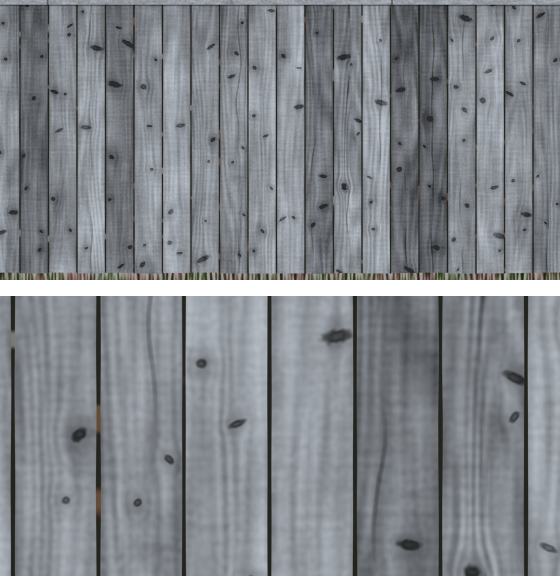
Top, the full canvas; bottom, a detail of the centre.
Write a Shadertoy shader that draws this texture.

```glsl
#define BOARD_PITCH 0.1018
#define FIRST_OFFSET 0.30
#define GAP_HALF 0.0024
#define RAIL_EDGE 0.983
#define FOOT_EDGE 0.024
#define KNOT_SLOTS 9
#define KNOT_CHANCE 0.62
#define FIBRE_DEPTH 0.10
#define RING_DEPTH 0.035
#define STAIN_DEPTH 0.17
#define SAW_DEPTH 0.05

const vec3 GAP_COLOR = vec3(0.14, 0.14, 0.12);
const vec3 WOOD_TINT = vec3(0.965, 1.0, 1.045);

// Weathering of each board, from left to right
const float BOARD_TONE[20] = float[20](
    0.56, 0.43, 0.56, 0.61, 0.46, 0.58, 0.61, 0.56, 0.54, 0.62,
    0.62, 0.45, 0.56, 0.63, 0.43, 0.40, 0.55, 0.62, 0.57, 0.52);

vec2 hash2(vec2 p) {
    p = vec2(dot(p, vec2(127.1, 311.7)), dot(p, vec2(269.5, 183.3)));
    return fract(sin(p) * 43758.5);
}

float cornerSlope(vec2 cell, vec2 offset) {
    return dot(hash2(cell) * 2.0 - 1.0, offset);
}

float gradientNoise(vec2 p) {
    vec2 i = floor(p), f = fract(p);
    vec2 u = f * f * f * (f * (f * 6.0 - 15.0) + 10.0);
    vec2 e = vec2(1.0, 0.0);
    float low = mix(cornerSlope(i, f), cornerSlope(i + e, f - e), u.x);
    float high = mix(cornerSlope(i + e.yx, f - e.yx), cornerSlope(i + 1.0, f - 1.0), u.x);
    return mix(low, high, u.y);
}

// Darkening by knots; also bends the fibres around them
float knots(vec2 q, float id, inout float bend) {
    float shade = 0.0;
    for (int k = 0; k < KNOT_SLOTS; k++) {
        vec2 seed = vec2(id, float(k) + 3.0);
        vec2 place = hash2(seed), kind = hash2(seed + 31.7), form = hash2(seed + 77.3);
        if (kind.x > KNOT_CHANCE) continue;
        vec2 center = vec2((place.x - 0.5) * 0.75 * BOARD_PITCH,
                           (float(k) + place.y) / float(KNOT_SLOTS));
        vec2 d = q - center;
        float size = mix(0.005, 0.012, kind.y * kind.y);
        float stretch = form.x > 0.6 ? 2.3 : 1.1;
        bend -= 0.7 * d.x * exp(-dot(d, d) / (size * size * 9.0));
        d.y += d.x * (form.y - 0.5) * 1.2;
        float dist = length(d / vec2(stretch, 1.0)) / size;
        dist += 0.35 * gradientNoise(q * 130.0 + seed);
        float core = 1.0 - smoothstep(0.5, 1.15, dist);
        float heart = 1.0 - smoothstep(0.1, 0.6, dist);
        float halo = exp(-dot(d, d) / (size * size * 7.0));
        shade += core * (0.27 - 0.08 * heart) + 0.09 * halo;
    }
    return shade;
}

vec3 boardColor(vec2 q, float id) {
    vec2 trait = hash2(vec2(id, 91.0));
    vec2 shift = vec2(id * 17.3, id * 5.9);
    float bend = 0.006 * gradientNoise(vec2(id * 3.7, q.y * 4.0));
    float shade = knots(q, id, bend);
    float x = q.x + bend;

    // Fibres, growth rings, stains and saw marks
    float fibre = gradientNoise(vec2(x * 115.0, q.y * 7.0) + shift)
                + 0.7 * gradientNoise(vec2(x * 45.0, q.y * 2.5) + shift);
    float field = gradientNoise(vec2(x * 13.0, q.y * 1.7) + shift) * 5.0 + x * 30.0;
    float rings = sin(6.283 * field) * (0.4 + trait.x);
    float stain = gradientNoise(vec2(x * 12.0, q.y * 3.5) + shift)
                + 0.5 * gradientNoise(vec2(x * 25.0, q.y * 11.0) - shift);
    float saw = gradientNoise(vec2(q.x * 12.0, q.y * 105.0) + shift);
    float speckle = gradientNoise(q * 120.0 + shift);

    // A wandering crack on some boards
    float path = (trait.y - 0.5) * 0.05 + 0.02 * gradientNoise(vec2(id * 7.1, q.y * 7.0));
    float crack = (1.0 - smoothstep(0.0008, 0.0045, abs(q.x - path))) * step(0.5, trait.x);
    crack *= smoothstep(-0.2, 0.25, gradientNoise(vec2(id * 2.3, q.y * 5.0)));

    float tone = BOARD_TONE[clamp(int(id), 0, 19)];
    tone += FIBRE_DEPTH * fibre + RING_DEPTH * rings + STAIN_DEPTH * stain;
    tone += SAW_DEPTH * saw + 0.05 * speckle - shade - 0.13 * crack;
    tone -= 0.07 * smoothstep(0.75, 1.0, q.y);
    tone -= 0.06 * smoothstep(0.35, 0.5, abs(q.x) / BOARD_PITCH);
    return WOOD_TINT * clamp(tone, 0.17, 0.74);
}

// Stalks and leaves showing below the boards
vec3 footColor(vec2 p) {
    float stalk = 0.5 + gradientNoise(vec2(p.x * 100.0, p.y * 12.0));
    float patchy = gradientNoise(vec2(p.x * 9.0, 4.0));
    vec3 plant = mix(vec3(0.28, 0.34, 0.20), vec3(0.42, 0.30, 0.27), smoothstep(-0.2, 0.2, patchy));
    vec3 dry = mix(plant, vec3(0.62, 0.61, 0.60), smoothstep(0.35, 0.75, stalk));
    return mix(GAP_COLOR, dry, smoothstep(0.1, 0.5, stalk));
}

vec3 railColor(vec2 p) {
    float grit = gradientNoise(p * vec2(90.0, 120.0)) + gradientNoise(p * vec2(25.0, 60.0));
    float seam = abs(mod(p.x - 0.17 + 0.615, 1.23) - 0.615);
    return WOOD_TINT * (0.61 + 0.12 * grit) * mix(0.6, 1.0, smoothstep(0.001, 0.005, seam));
}

void mainImage(out vec4 fragColor, in vec2 fragCoord) {
    vec2 p = fragCoord / iResolution.y;
    float soft = 0.75 / iResolution.y;
    float s = p.x / BOARD_PITCH + FIRST_OFFSET;
    float id = floor(s);
    vec2 q = vec2((fract(s) - 0.5) * BOARD_PITCH, p.y);

    // Gaps with a few glints of light behind them
    float gapId = floor(s + 0.5);
    float gapNoise = gradientNoise(vec2(gapId * 9.7, p.y * 8.0));
    float glint = smoothstep(0.22, 0.4, gradientNoise(vec2(gapId * 4.3, p.y * 22.0)));
    vec3 behind = mix(vec3(0.62, 0.62, 0.60), vec3(0.50, 0.36, 0.26), step(0.6, hash2(vec2(gapId, 5.0)).x));
    float edge = BOARD_PITCH * 0.5 - abs(q.x) - GAP_HALF - 0.0012 * gapNoise;
    vec3 color = mix(mix(GAP_COLOR, behind, 0.7 * glint), boardColor(q, id), smoothstep(-soft, soft, edge));

    // Uneven lower ends, then the rail and its shadow
    float foot = FOOT_EDGE + 0.005 * (hash2(vec2(id, 12.0)).x - 0.5);
    color = mix(footColor(p), color, smoothstep(-soft, soft, p.y - foot));
    color *= mix(1.0, 0.5, smoothstep(RAIL_EDGE - 0.008, RAIL_EDGE, p.y));
    color = mix(color, railColor(p), smoothstep(-soft, soft, p.y - RAIL_EDGE));
    fragColor = vec4(color, 1.0);
}
```
